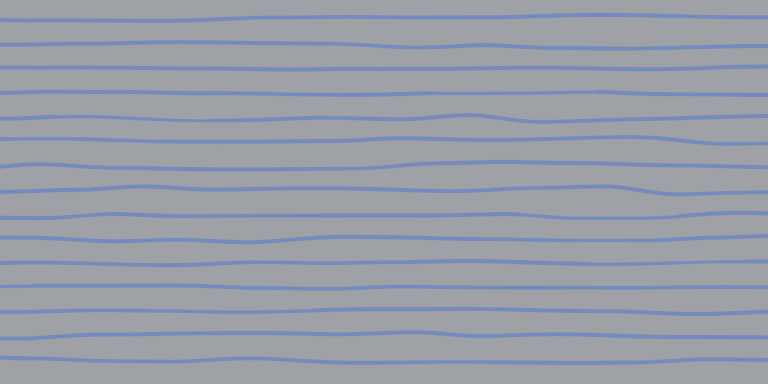
Give the GLSL for this pattern, as a Shadertoy shader.

```glsl
// Fifteen hand-drawn horizontal blue lines on a plain grey ground.
// Each row wanders on its own smooth noise; the upper and lower edges of the
// stroke vary separately, so it swells, thins and sometimes steps abruptly.

const float ROWS = 15.0;
const float FIRST_ROW = 0.052;   // depth of the top line, in canvas heights
const float SPACING = 0.0632;
const float HALF_WIDTH = 0.0051;
const vec3 GROUND = vec3(0.62, 0.63, 0.65);
const vec3 INK = vec3(0.46, 0.54, 0.74);

float hash(vec2 p) {
    vec3 q = fract(vec3(p.xyx) * 0.1031);
    q += dot(q, q.yzx + 33.33);
    return fract((q.x + q.y) * q.z);
}

// One-dimensional value noise in -1..1; sharpness narrows the transitions.
float rowNoise(float x, float seed, float sharpness) {
    float cell = floor(x);
    float t = clamp((fract(x) - 0.5) * sharpness + 0.5, 0.0, 1.0);
    t = t * t * (3.0 - 2.0 * t);
    return mix(hash(vec2(cell, seed)), hash(vec2(cell + 1.0, seed)), t) * 2.0 - 1.0;
}

// Depth of the centre of a line below the top of the canvas.
float linePath(float x, float row) {
    float phase = 20.0 * hash(vec2(row, 71.0));
    float amplitude = mix(0.004, 0.0125, hash(vec2(row, 37.0)));
    float warped = x * 4.2 + phase + 0.3 * sin(x * 5.0 + phase);
    float wave = amplitude * rowNoise(warped, row + 11.0, 1.0);
    float drift = 0.004 * rowNoise(x * 1.7 + phase, row + 53.0, 1.0);
    return FIRST_ROW + row * SPACING + wave + drift;
}

// Coverage of one stroke, bounded by its two uneven edges.
float strokeCoverage(vec2 p, float row, float pixel) {
    float offset = p.y - linePath(p.x, row);
    float swell = 0.0008 * rowNoise(p.x * 6.0 + row * 3.7, row + 91.0, 1.0);
    float notch = 0.002 * smoothstep(0.45, 0.7,
        rowNoise(p.x * 2.3 + row * 5.3, row + 131.0, 6.0));
    float upper = offset + HALF_WIDTH - notch;
    float lower = HALF_WIDTH + swell - offset;
    return smoothstep(-0.75 * pixel, 0.75 * pixel, min(upper, lower));
}

void mainImage(out vec4 fragColor, in vec2 fragCoord) {
    float pixel = 1.0 / iResolution.y;
    vec2 p = fragCoord * pixel;
    p.y = 1.0 - p.y;

    // Nearest row, counted from the top
    float row = clamp(floor((p.y - FIRST_ROW) / SPACING + 0.5), 0.0, ROWS - 1.0);

    fragColor = vec4(mix(GROUND, INK, strokeCoverage(p, row, pixel)), 1.0);
}
```
